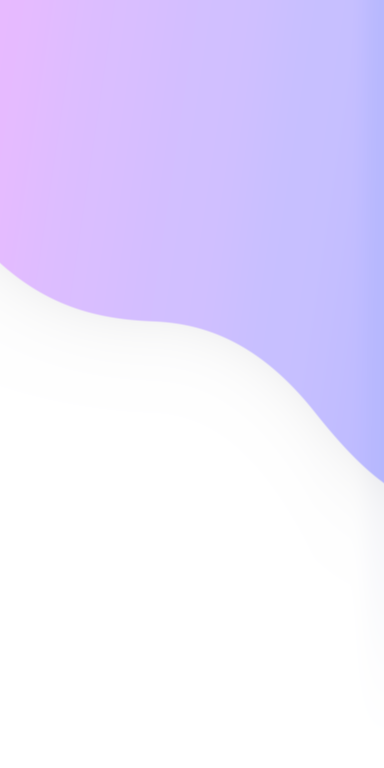
This background is drawn by a Shadertoy shader. Its source:

```glsl
// Lilac wave over white: a slanted pink-to-blue gradient with a soft shadow below.

const vec3 PINK = vec3(0.905, 0.730, 1.0);
const vec3 ORCHID = vec3(0.858, 0.743, 1.0);
const vec3 LILAC = vec3(0.818, 0.748, 1.0);
const vec3 PERIWINKLE = vec3(0.780, 0.750, 1.0);
const vec3 BLUE = vec3(0.742, 0.732, 1.0);
const vec3 EDGE_BLUE = vec3(0.705, 0.715, 0.995);
const vec3 SHADOW_TINT = vec3(1.0, 1.0, 0.94);

// Cubic Hermite piece between two knots (x, height, slope).
float hermite(float x, vec3 a, vec3 b) {
    float span = b.x - a.x;
    float t = (x - a.x) / span;
    float s = 1.0 - t;
    return s * s * ((1.0 + 2.0 * t) * a.y + t * span * a.z)
         + t * t * ((1.0 + 2.0 * s) * b.y - s * span * b.z);
}

// Height of the wave across the canvas.
float waveHeight(float x) {
    vec3 start = vec3(0.0, 0.6576, -0.45);
    vec3 shelf = vec3(0.40, 0.5815, -0.02);
    vec3 slope = vec3(0.82, 0.4632, -0.63);
    vec3 end = vec3(1.0, 0.3710, -0.36);
    if (x < shelf.x) return hermite(x, start, shelf);
    if (x < slope.x) return hermite(x, shelf, slope);
    return hermite(x, slope, end);
}

// Approximate signed distance to the wave, in canvas heights; positive above it.
float waveDistance(vec2 uv, float aspect) {
    float h = 0.004;
    float steepness = (waveHeight(uv.x + h) - waveHeight(uv.x - h)) / (2.0 * h * aspect);
    return (uv.y - waveHeight(uv.x)) / sqrt(1.0 + steepness * steepness);
}

// Five-stop gradient, leaning slightly to the left on its way down.
vec3 waveColor(vec2 uv) {
    float t = uv.x + 0.30 * (1.0 - uv.y);
    vec3 color = mix(PINK, ORCHID, smoothstep(0.0, 0.32, t));
    color = mix(color, LILAC, smoothstep(0.25, 0.62, t));
    color = mix(color, PERIWINKLE, smoothstep(0.60, 0.86, t));
    color = mix(color, BLUE, smoothstep(0.86, 1.18, t));
    return mix(color, EDGE_BLUE, 0.75 * smoothstep(0.91, 1.0, uv.x));
}

// White ground with the wave's shadow and a faint shade on the right side.
vec3 groundColor(vec2 uv, float depth) {
    float d = max(depth, 0.0);
    float shadow = 0.045 * exp(-d / 0.038);
    float sideShade = 0.025 * smoothstep(0.91, 1.0, uv.x) * smoothstep(0.0, 0.30, uv.y);
    return vec3(1.0) - shadow * SHADOW_TINT - sideShade * vec3(1.0, 0.9, 0.5);
}

void mainImage(out vec4 fragColor, in vec2 fragCoord) {
    vec2 uv = fragCoord / iResolution.xy;
    float dist = waveDistance(uv, iResolution.x / iResolution.y);
    float softness = max(0.0016, 0.75 / iResolution.y);
    float coverage = smoothstep(-softness, softness, dist);
    vec3 color = mix(groundColor(uv, -dist), waveColor(uv), coverage);
    fragColor = vec4(color, 1.0);
}
```
